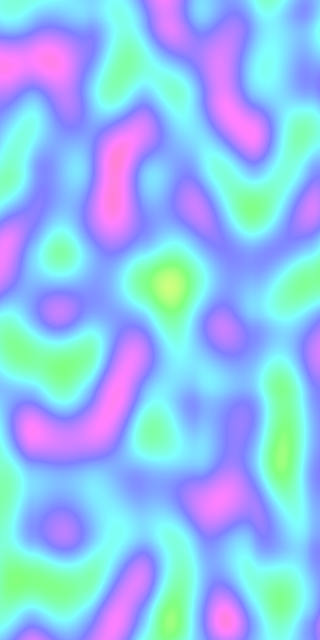
A Shadertoy shader for this texture:

```glsl
const vec2  CELLS      = vec2(5.8, 4.3);  // noise cells per canvas width, taller than wide
const vec2  OFFSET     = vec2(21.4, 40.7);
const vec2  SLOPE      = vec2(1.1, 0.88); // steeper sideways, so blobs join upright
const float HUE_MID    = 0.595;           // sky blue where the noise is zero
const float HUE_SPREAD = 0.57;            // low noise goes green, high goes pink
const float SATURATION = 0.5;
const float TAU        = 6.2831853;

// Random gradient of even strength
vec2 gradientAt(vec2 cell) {
    float angle = TAU * fract(sin(dot(cell, vec2(127.1, 311.7))) * 43758.5453);
    return SLOPE * vec2(cos(angle), sin(angle));
}

// Gradient noise, about -0.6..0.6
float gradientNoise(vec2 p) {
    vec2 cell = floor(p);
    vec2 f = fract(p);
    vec2 blend = f * f * (3.0 - 2.0 * f);
    vec2 right = vec2(1.0, 0.0);
    vec2 up = vec2(0.0, 1.0);
    float bottom = mix(dot(gradientAt(cell), f),
                       dot(gradientAt(cell + right), f - right), blend.x);
    float top = mix(dot(gradientAt(cell + up), f - up),
                    dot(gradientAt(cell + 1.0), f - 1.0), blend.x);
    return mix(bottom, top, blend.y);
}

// Pastel rainbow at full brightness
vec3 hueColor(float hue) {
    vec3 ramp = abs(fract(hue + vec3(0.0, 2.0, 1.0) / 3.0) * 6.0 - 3.0) - 1.0;
    return mix(vec3(1.0), clamp(ramp, 0.0, 1.0), SATURATION);
}

void mainImage(out vec4 fragColor, in vec2 fragCoord) {
    vec2 p = fragCoord / iResolution.x * CELLS + OFFSET;
    float hue = HUE_MID + HUE_SPREAD * gradientNoise(p);
    fragColor = vec4(hueColor(hue), 1.0);
}
```
